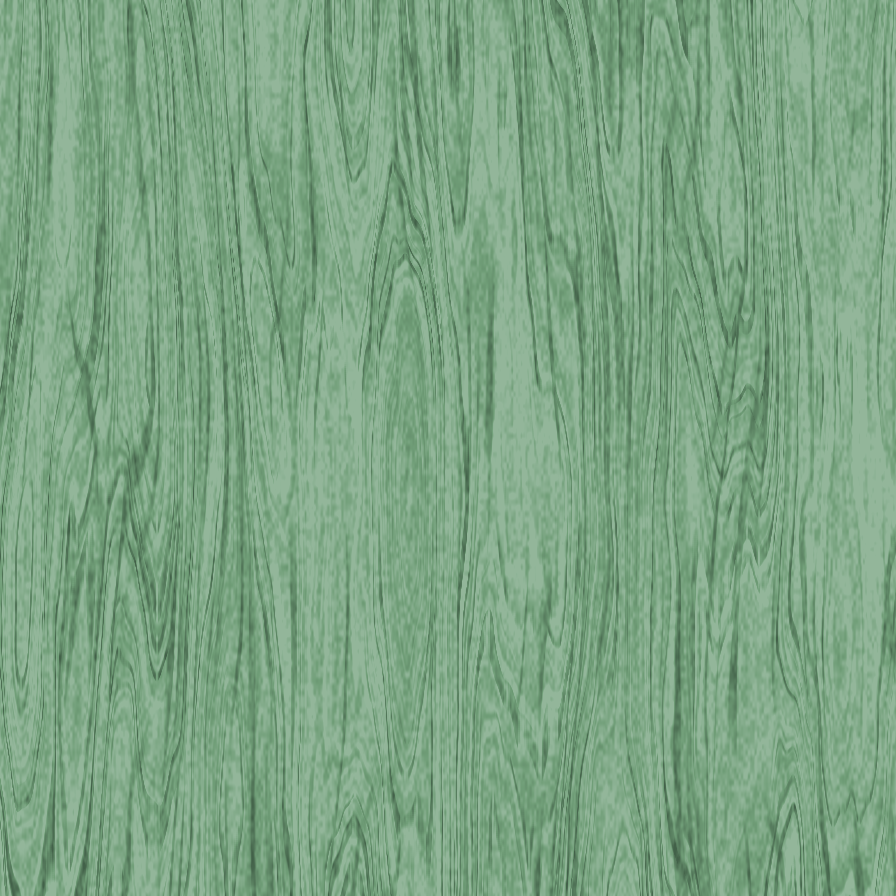
Write a Shadertoy shader that draws this texture.

```glsl
const vec3 DEEP_GREEN  = vec3(0.26, 0.38, 0.285);
const vec3 MID_GREEN   = vec3(0.44, 0.62, 0.47);
const vec3 LIGHT_GREEN = vec3(0.575, 0.715, 0.605);

// Integer hash: two random values in 0..1 per lattice cell
vec2 hash2(vec2 cell) {
    uvec2 v = uvec2(ivec2(cell)) * 1664525u + 1013904223u;
    v.x += v.y * 1664525u;
    v.y += v.x * 1664525u;
    v ^= v >> 16u;
    v.x += v.y * 1664525u;
    v.y += v.x * 1664525u;
    v ^= v >> 16u;
    return vec2(v & 65535u) / 65535.0;
}

float valueNoise(vec2 p) {
    vec2 i = floor(p), f = fract(p);
    vec2 u = f * f * (3.0 - 2.0 * f);
    float low  = mix(hash2(i).x, hash2(i + vec2(1, 0)).x, u.x);
    float high = mix(hash2(i + vec2(0, 1)).x, hash2(i + vec2(1, 1)).x, u.x);
    return mix(low, high, u.y);
}

float slope(vec2 cell, vec2 corner, vec2 f) {
    return dot(hash2(cell + corner) * 2.0 - 1.0, f - corner);
}

float gradientNoise(vec2 p) {
    vec2 i = floor(p), f = fract(p);
    vec2 u = f * f * f * (f * (f * 6.0 - 15.0) + 10.0);
    float low  = mix(slope(i, vec2(0, 0), f), slope(i, vec2(1, 0), f), u.x);
    float high = mix(slope(i, vec2(0, 1), f), slope(i, vec2(1, 1), f), u.x);
    return mix(low, high, u.y);
}

// Growth field: its contours form long ovals, arches and straight grain
float growthField(vec2 uv) {
    uv.x += 0.02 * gradientNoise(uv * vec2(3.0, 1.2) + 31.0);
    float field = 3.2 * uv.x;
    field += 1.10 * gradientNoise(uv * vec2(9.5, 1.1) + 7.0);
    field += 0.34 * gradientNoise(uv * vec2(21.0, 2.4) + 53.0);
    field += 0.060 * gradientNoise(uv * vec2(70.0, 8.0) + 91.0);
    return field;
}

// Ring layer that varies along the trunk and fades when too fine to resolve
float rings(float field, float along, float frequency, float footprint) {
    float n = valueNoise(vec2(field * frequency + 200.0, along));
    return mix(n, 0.5, smoothstep(1.0, 2.6, footprint * frequency));
}

vec3 woodColor(float tone) {
    vec3 shade = mix(DEEP_GREEN, MID_GREEN, clamp(tone / 0.7, 0.0, 1.0));
    return mix(shade, LIGHT_GREEN, clamp((tone - 0.7) / 0.3, 0.0, 1.0));
}

void mainImage(out vec4 fragColor, in vec2 fragCoord) {
    vec2 uv = fragCoord / iResolution.y;
    float field = growthField(uv);
    float footprint = fwidth(field);
    float steepness = footprint * iResolution.y;

    // Tone bands, from broad to fine
    float broad  = rings(field, uv.y * 1.5, 13.0, footprint);
    float medium = rings(field, uv.y * 2.5 + 17.0, 42.0, footprint);
    float fine   = rings(field, uv.y * 4.0 + 41.0, 90.0, footprint);

    // Upright strands, leaning gently with the rings
    vec2 strandUv = vec2(uv.x * 170.0 + field * 14.0, uv.y * 3.5);
    float strand = valueNoise(strandUv + 23.0);

    // Short fibres and broken dark pore lines
    float fibre = valueNoise(uv * vec2(390.0, 150.0) + 11.0);
    float pores = valueNoise(uv * vec2(330.0, 90.0) + 77.0);
    float line  = rings(field, uv.y * 3.0 + 63.0, 54.0, footprint);
    line = smoothstep(0.66, 0.88, line) * smoothstep(1.0, 5.0, steepness);
    line = max(line, 0.8 * smoothstep(0.72, 0.93, strand));
    line *= mix(0.3, 1.0, pores);

    float tone = 1.47 - 0.18 * broad - 0.27 * medium - 0.28 * fine
               - 0.18 * strand - 0.31 * fibre - 0.72 * line;
    fragColor = vec4(woodColor(tone), 1.0);
}
```
